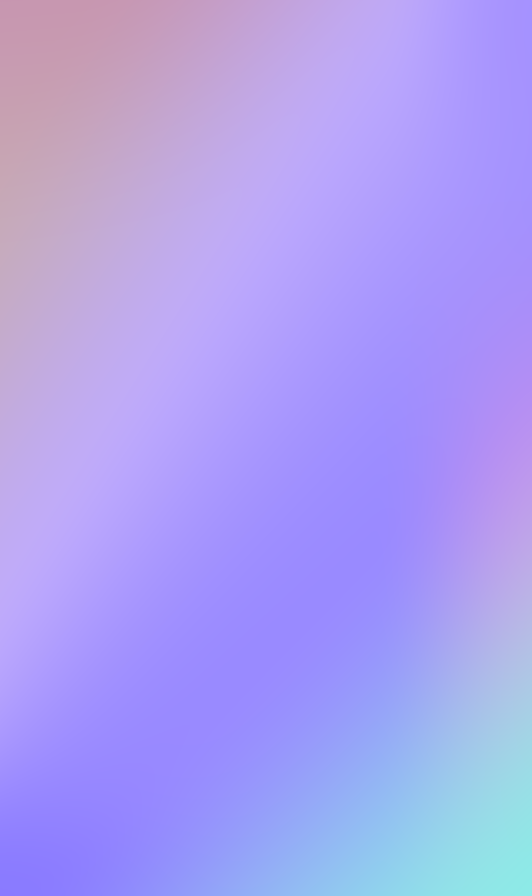
Give the GLSL for this background, as a Shadertoy shader.

```glsl
// Soft diagonal mesh gradient: rose and lavender over indigo, with an aqua corner.

// Smooth 0..1 ramp centred on zero, reaching its ends at +-halfWidth.
float softStep(float halfWidth, float d) {
    return smoothstep(-halfWidth, halfWidth, d);
}

void mainImage(out vec4 fragColor, in vec2 fragCoord) {
    vec2 uv = fragCoord / iResolution.xy;

    vec3 indigo   = vec3(0.60, 0.54, 1.00);
    vec3 deepBlue = vec3(0.54, 0.48, 1.00);
    vec3 violet   = vec3(0.63, 0.55, 1.00);
    vec3 lavender = vec3(0.75, 0.67, 0.99);
    vec3 sand     = vec3(0.78, 0.67, 0.70);
    vec3 rose     = vec3(0.78, 0.585, 0.69);
    vec3 pink     = vec3(0.90, 0.59, 0.87);
    vec3 aqua     = vec3(0.55, 0.92, 0.905);

    // Lavender slope above the indigo valley, wider toward the right
    float slope = softStep(0.17 + 0.25 * uv.x, uv.y - 0.18 - 0.75 * uv.x);
    vec3 color = mix(indigo, lavender, slope);

    // Violet shade in the upper right
    float shade = smoothstep(0.72, 1.0, uv.x) * smoothstep(0.7, 1.0, uv.y);
    color = mix(color, violet, 0.7 * shade);

    // Deep blue in the lower left
    color = mix(color, deepBlue, exp(-8.0 * uv.x * uv.x - 90.0 * uv.y * uv.y));

    // Warm upper left, turning from sand to rose at the top
    vec3 warm = mix(sand, rose, smoothstep(0.7, 1.05, uv.y - 0.05 * uv.x));
    color = mix(color, warm, softStep(0.31, uv.y - 0.56 - 0.86 * uv.x));

    // Pink haze along the right edge
    float haze = smoothstep(0.7, 1.05, uv.x) * (1.0 - smoothstep(0.15, 0.85, uv.y));
    color = mix(color, pink, haze);

    // Aqua glow in the lower right
    color = mix(color, aqua, softStep(0.3, 0.6 * uv.x - 0.32 - uv.y));

    fragColor = vec4(color, 1.0);
}
```
